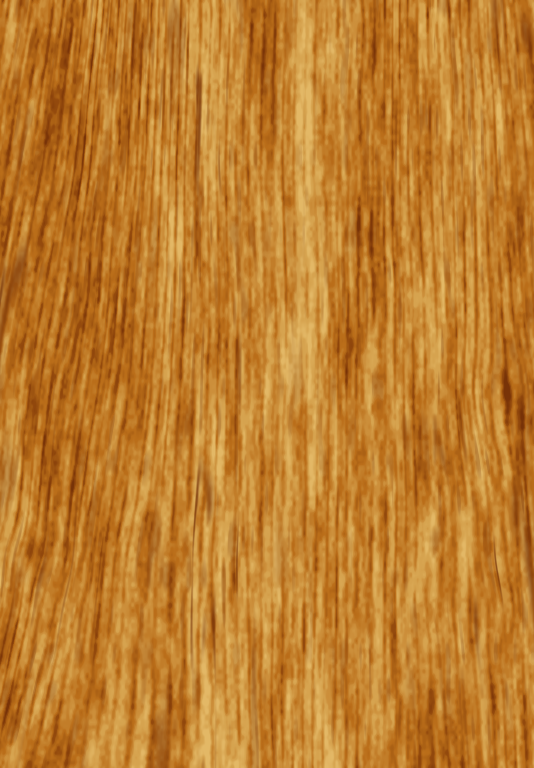
Give the GLSL for this texture, as a Shadertoy shader.

```glsl
// Golden-brown wood veneer with long vertical grain, dark pores and a pale centre strip

float hash(vec2 p) {
    vec3 q = fract(vec3(p.xyx) * 0.1031);
    q += dot(q, q.yzx + 33.33);
    return fract((q.x + q.y) * q.z);
}

// Smooth value noise in -1..1
float noise(vec2 p) {
    vec2 cell = floor(p), f = fract(p);
    f = f * f * (3.0 - 2.0 * f);
    float low = mix(hash(cell), hash(cell + vec2(1, 0)), f.x);
    float high = mix(hash(cell + vec2(0, 1)), hash(cell + vec2(1, 1)), f.x);
    return mix(low, high, f.y) * 2.0 - 1.0;
}

float bump(float x, float centre, float width) {
    float d = (x - centre) / width;
    return exp(-d * d);
}

// Tone is a spread around the mean: about -2 is darkest, +1.5 is palest
vec3 woodColour(float tone) {
    vec3 c = mix(vec3(0.47, 0.20, 0.03), vec3(0.58, 0.29, 0.05), smoothstep(-3.2, -1.9, tone));
    c = mix(c, vec3(0.67, 0.38, 0.08), smoothstep(-1.9, -1.2, tone));
    c = mix(c, vec3(0.73, 0.43, 0.10), smoothstep(-1.2, -0.55, tone));
    c = mix(c, vec3(0.76, 0.49, 0.16), smoothstep(-0.55, 0.05, tone));
    c = mix(c, vec3(0.80, 0.56, 0.23), smoothstep(0.05, 0.75, tone));
    c = mix(c, vec3(0.84, 0.64, 0.31), smoothstep(0.75, 1.55, tone));
    return mix(c, vec3(0.89, 0.72, 0.40), smoothstep(1.55, 2.8, tone));
}

void mainImage(out vec4 fragColor, in vec2 fragCoord) {
    vec2 p = fragCoord / iResolution.x;
    float y = p.y;

    // Grain direction: leaning on the left, nearly upright elsewhere
    float leftSide = 1.0 - smoothstep(0.05, 0.45, p.x);
    float rightSide = smoothstep(0.65, 1.0, p.x);
    float grainX = p.x - (0.15 * leftSide - 0.06 * rightSide) * (y - 0.7);
    grainX += (0.006 + 0.012 * leftSide) * noise(vec2(p.x * 4.0, y * 2.5) + 7.0);
    grainX += 0.0025 * noise(vec2(p.x * 12.0, y * 8.0) + 31.0);

    // Small knots near the sides push the grain apart
    float knots = 0.0;
    for (float i = 0.0; i < 3.0; i++) {
        vec2 centre = vec2(0.06 + 0.98 * sin(i), 0.4 - 0.1 * i + 0.25 * i * (i - 1.0));
        vec2 d = p - centre;
        d.x += 0.25 * d.y;
        grainX -= 0.3 * d.x * exp(-dot(d, d) * 180.0);
        knots += exp(-dot(d * d, vec2(3500.0, 700.0)));
    }

    // Broad tone, the pale strip and the darker flanks
    float tone = 0.75 * noise(vec2(grainX * 6.0, y * 1.8) + 3.0);
    tone += 0.45 * noise(p * vec2(9.0, 5.0) + 23.0);
    tone += 0.9 * bump(p.x, 0.57, 0.05) * (0.75 + 0.5 * noise(vec2(5.0, y * 3.0)));
    tone += 0.55 * bump(p.x, 0.54, 0.22) - 0.3 * leftSide;
    tone -= 0.5 * bump(p.x, 0.72, 0.09) * smoothstep(0.5, 1.0, y);

    // Growth bands, fibres and fine speckle
    tone += 0.5 * noise(vec2(grainX * 28.0, y * 3.0) + 11.0);
    tone += 0.8 * noise(vec2(grainX * 56.0, y * 5.0) + 57.0);
    tone += 1.1 * noise(vec2(grainX * 105.0, y * 9.0) + 19.0);
    tone += 0.9 * noise(vec2(grainX * 160.0, y * 34.0) + 43.0);
    tone += 0.55 * noise(p * vec2(165.0, 105.0));
    tone -= 1.6 * knots;

    // Evenly spaced thin grain lines that break up along their length
    float phase = grainX * 300.0 + 2.6 * noise(vec2(grainX * 18.0, y * 1.5) + 37.0);
    float line = pow(0.5 + 0.5 * sin(phase), 4.0);
    tone -= 1.5 * (line - 0.27) * (0.75 + 0.6 * noise(vec2(grainX * 45.0, y * 8.0) + 61.0));

    // Dark hairlines trace the zero crossings of stretched noise, in patches
    float region = smoothstep(-0.2, 0.6, noise(vec2(grainX * 10.0, y * 2.4) + 71.0));
    float hair = 1.0 - smoothstep(0.0, 0.3, abs(noise(vec2(grainX * 50.0, y * 2.5) + 83.0)));
    hair *= smoothstep(0.0, 0.7, noise(vec2(grainX * 38.0, y * 8.0) + 29.0));
    float pore = smoothstep(0.35, 0.85, noise(vec2(grainX * 120.0, y * 14.0) + 97.0));
    float dark = hair * (0.25 + 0.75 * region) + 0.35 * pore;
    dark *= 1.0 - 0.45 * bump(p.x, 0.57, 0.07);

    vec3 colour = woodColour(tone + 0.08);
    colour = mix(colour, vec3(0.45, 0.18, 0.02), 0.72 * min(dark, 1.0));
    fragColor = vec4(colour, 1.0);
}
```
